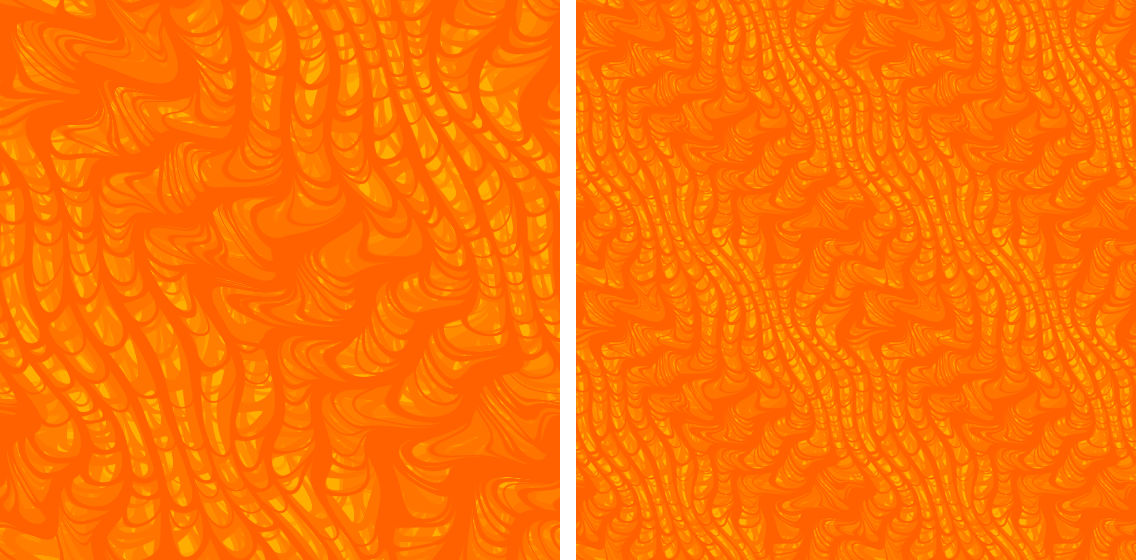
Left: one tile. Right: repeated 2 by 2.
Write a Shadertoy shader that draws this pattern.

```glsl
const float TAU = 6.2831853;
const float LANES = 10.0;      // strands across the tile
const float RIBS = 34.0;       // scallops along a strand
const float SWIRL = 0.125;     // strength of the large S-shaped sweep
const float SWEEP_PHASE = -0.3;
const float WOBBLE = 0.022;    // medium bends
const float RIPPLE = 0.004;    // small bends
const float RIB_DEPTH = 0.95;  // scallop depth relative to strand width
const float RIB_JITTER = 0.8;
const float RIB_KEEP = 0.86;   // share of scallops that are drawn

const int LAYER_COUNT = 5;
const vec3 YELLOW = vec3(1.0, 0.68, 0.0);
const vec3 INKS[LAYER_COUNT] = vec3[](
    vec3(1.0, 0.61, 0.0), vec3(1.0, 0.55, 0.0), vec3(1.0, 0.49, 0.0),
    vec3(1.0, 0.45, 0.0), vec3(1.0, 0.38, 0.0));
// Per layer: vein share, scallop half width, sideways shift in lanes
const vec3 LAYERS[LAYER_COUNT] = vec3[](
    vec3(0.10, 0.0042, 0.35), vec3(0.14, 0.0055, 0.62), vec3(0.12, 0.0050, 0.45),
    vec3(0.40, 0.0075, 0.04), vec3(0.24, 0.0043, 0.00));

float hash(vec2 cell, float seed) {
    vec3 q = fract(vec3(cell.xyx) * vec3(0.1031, 0.1030, 0.0973) + seed * 0.137);
    q += dot(q, q.yzx + 33.33);
    return fract((q.x + q.y) * q.z);
}

// Wrapping curved coordinates: x counts across strands, y along them
vec2 flow(vec2 p, float seed) {
    p += WOBBLE * vec2(sin(TAU * (2.0 * p.y - p.x) + 0.3 * seed),
                       sin(TAU * (2.0 * p.x + p.y) + 0.4 * seed + 1.0));
    p += RIPPLE * vec2(sin(TAU * (5.0 * p.y + 2.0 * p.x) + seed),
                       sin(TAU * (4.0 * p.x - 3.0 * p.y) + 2.0 * seed));
    float sweep = SWIRL * sin(TAU * (p.x + p.y) + SWEEP_PHASE);
    return vec2(p.x - sweep, p.y + sweep);
}

// Signed distance to the veins and scallops of one layer
float strands(vec2 p, vec3 layer, float seed) {
    const float STEP = 0.001;
    vec2 f = flow(p, seed);
    vec2 dx = (flow(p + vec2(STEP, 0.0), seed) - f) / STEP;
    vec2 dy = (flow(p + vec2(0.0, STEP), seed) - f) / STEP;
    vec2 acrossGrad = vec2(dx.x, dy.x);
    vec2 alongGrad = vec2(dx.y, dy.y);
    float stretch = length(acrossGrad);

    // Position within the strand, u from -1 to 1
    float lane = f.x * LANES + layer.z
               + 0.2 * sin(TAU * (4.0 * f.y + 3.0 * f.x) + 0.2 * seed);
    float id = floor(lane);
    float u = 2.0 * (lane - id) - 1.0;
    id = mod(id, LANES);
    float halfWidth = 0.5 / (LANES * stretch);
    float laneRandom = hash(vec2(id, 71.0), seed);

    // Veins swell and thin along the strand
    float swell = 1.0 + 0.4 * sin(TAU * (3.0 * f.y + laneRandom));
    float d = (1.0 - layer.x * swell - abs(u)) * halfWidth;

    // Straighten the along coordinate so scallops sit square in the strand
    float skew = dot(acrossGrad, alongGrad) / (stretch * stretch);
    float along = f.y - skew * u * 0.5 / LANES;

    // U-shaped profile, slightly lopsided per strand
    float v = u + 0.3 * (laneRandom - 0.5);
    float room = max(1.6 - v * v, 0.12);
    float bowl = v * v / room;
    float slope = RIB_DEPTH * 3.2 * v / (room * room);
    float spacing = stretch / RIBS;
    float bow = RIB_DEPTH * halfWidth / spacing;
    float phase = along * RIBS + laneRandom * 7.0 - bow * bowl;
    float toDistance = spacing / sqrt(1.0 + slope * slope);

    for (int j = -2; j <= 2; j++) {
        float rib = floor(phase) + float(j);
        vec2 cell = vec2(id, mod(rib, RIBS));
        float place = hash(cell, seed + 1.0);
        float bend = hash(cell, seed + 2.0) - 0.5;
        float weight = hash(cell, seed + 3.0);
        if (hash(cell, seed + 4.0) > RIB_KEEP) continue;
        float center = rib + 0.5 + RIB_JITTER * (place - 0.5);
        float offset = phase - center - bend * bow * (0.7 * bowl + 0.4 * u);
        float thickness = layer.y * (0.4 + 1.2 * weight) * (0.75 + 0.5 * u * u);
        d = min(d, abs(offset) * toDistance - thickness);
    }
    return d;
}

void mainImage(out vec4 fragColor, in vec2 fragCoord) {
    vec2 p = fragCoord / iResolution.xy;
    float edge = 0.75 / iResolution.y;
    vec3 color = YELLOW;
    // Paint flat inks from the lightest to the deepest
    for (int i = 0; i < LAYER_COUNT; i++) {
        float d = strands(p, LAYERS[i], 5.0 + float(i));
        color = mix(color, INKS[i], 1.0 - smoothstep(-edge, edge, d));
    }
    fragColor = vec4(color, 1.0);
}
```
